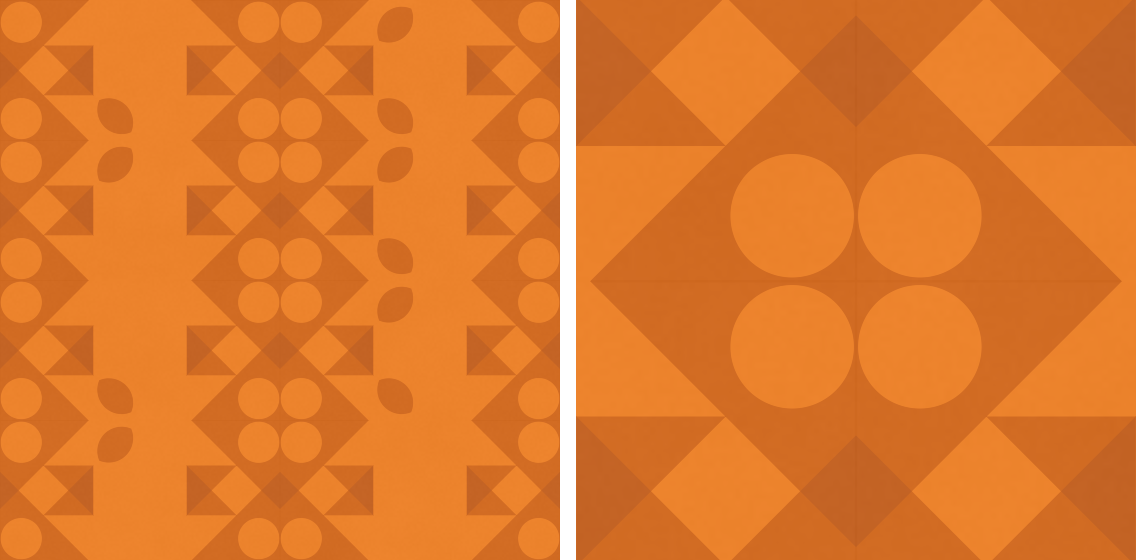
Left: the whole. Right: its middle third, enlarged.
Reproduce this pattern procedurally as a Shadertoy shader.

```glsl
// Seamless orange geometric bands: overlapping diamonds, circles, folded squares and scattered leaves.

// Antialiased coverage of a signed distance, in row-height units
float cover(float dist) {
    float pixel = 4.0 / min(iResolution.x, iResolution.y);
    return 1.0 - smoothstep(-0.6 * pixel, 0.6 * pixel, dist);
}

float diamond(vec2 p, float halfSize) {
    return (abs(p.x) + abs(p.y) - halfSize) * 0.7071;
}

// Lens shape whose tips lie on the rising diagonal
float leaf(vec2 p) {
    vec2 offset = vec2(0.046, -0.046);
    return max(length(p - offset), length(p + offset)) - 0.174;
}

float hash(vec2 p) {
    vec3 q = fract(vec3(p.xyx) * 0.1031);
    q += dot(q, q.yzx + 33.33);
    return fract((q.x + q.y) * q.z);
}

// Value noise that wraps after a whole number of lattice cells
float wrapNoise(vec2 uv, float period) {
    vec2 p = uv * period, i = floor(p), f = fract(p);
    f = f * f * (3.0 - 2.0 * f);
    vec2 a = mod(i, period), b = mod(i + 1.0, period);
    return mix(mix(hash(a), hash(vec2(b.x, a.y)), f.x),
               mix(hash(vec2(a.x, b.y)), hash(b), f.x), f.y);
}

void mainImage(out vec4 fragColor, in vec2 fragCoord) {
    vec2 uv = fragCoord / iResolution.xy;

    // Two columns by four rows; y grows downward and one unit is a row
    vec2 p = vec2(uv.x, 1.0 - uv.y) * 4.0 - vec2(0.0, 0.003);
    vec2 cell = floor(p / vec2(2.0, 1.0) + 0.5);
    vec2 q = p - cell * vec2(2.0, 1.0);
    vec2 m = abs(q);
    cell = mod(cell, vec2(2.0, 4.0));

    // Neighbouring diamonds add up where they overlap
    float body = cover(diamond(m, 0.633));
    float layers = body + cover(diamond(vec2(m.x, 1.0 - m.y), 0.633));

    // Each square holds two crossing triangles
    vec2 b = vec2(m.x - 0.488, 0.5 - m.y);
    float square = max(abs(b.x), b.y) - 0.178;
    layers += cover(max(square, -(b.x + b.y) * 0.7071));
    layers += cover(max(square, (b.y - b.x) * 0.7071));

    // Four circles cut out of the diamond
    layers *= 1.0 - cover(length(m - vec2(0.152, 0.156)) - 0.147);

    // Leaf pairs on alternate rows, or a run that skips its end slots
    float slot = cell.y * 2.0 + step(0.0, q.y);
    float present = cell.x < 0.5 ? mod(cell.y, 2.0)
                                 : step(0.5, slot) * step(slot, 6.5);
    vec2 leafPoint = vec2(q.x - 0.823, m.y - 0.173);
    leafPoint.y = -leafPoint.y;
    layers += present * cover(leaf(vec2(leafPoint.x, -leafPoint.y) * vec2(1.0, -1.0)));

    vec3 color = mix(vec3(0.925, 0.512, 0.172), vec3(0.820, 0.420, 0.135), min(layers, 1.0));
    color = mix(color, vec3(0.765, 0.388, 0.142), clamp(layers - 1.0, 0.0, 1.0));

    // Faint fold lines and soft uneven dye
    color -= 0.012 * body * cover(min(m.x, m.y) - 0.003);
    float dye = 0.6 * wrapNoise(uv, 9.0) + 0.4 * wrapNoise(uv, 31.0) - 0.5;
    float grain = wrapNoise(uv, 256.0) - 0.5;
    color += 0.014 * dye + 0.008 * grain;

    fragColor = vec4(color, 1.0);
}
```
